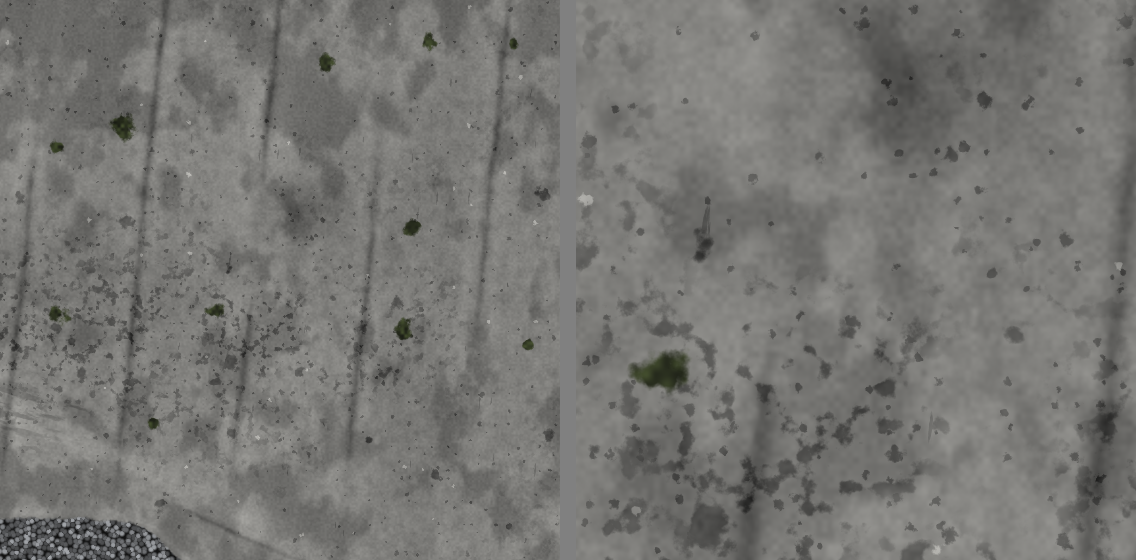
Left: the whole. Right: its middle third, enlarged.
This texture is drawn by a Shadertoy shader. Its source:

```glsl
// Bare grey ground seen from above: faint ruts, mottled stains, debris, weeds and a gravel corner.
#define SOIL_TINT vec3(1.005, 1.0, 0.975)
#define WEED_GREEN vec3(0.15, 0.18, 0.09)
#define BASE_TONE 0.503
#define STAIN_DEPTH 0.105
#define RUT_SPACING 0.205
#define RUT_SLANT 0.10
#define RUT_DEPTH 0.15
#define DEBRIS_DEPTH 0.17
#define GRAIN 0.05
#define GRAVEL_CELLS 125.0

float hash(vec2 p) {
    vec3 q = fract(p.xyx * 0.1031);
    q += dot(q, q.yzx + 33.33);
    return fract((q.x + q.y) * q.z);
}

float noise(vec2 p) {
    vec2 i = floor(p), f = fract(p);
    f = f * f * (3.0 - 2.0 * f);
    return mix(mix(hash(i), hash(i + vec2(1, 0)), f.x),
               mix(hash(i + vec2(0, 1)), hash(i + vec2(1, 1)), f.x), f.y);
}

float fbm(vec2 p) {
    float sum = 0.0, amp = 0.516;
    for (int i = 0; i < 5; i++) {
        sum += amp * noise(p);
        p = mat2(1.6, 1.2, -1.2, 1.6) * p + 7.3;
        amp *= 0.5;
    }
    return sum;
}

float bell(float x, float width) {
    return exp(-x * x / (width * width));
}

// Ragged blobs, at most one in each grid cell; radius is in cells.
float scatter(vec2 p, float cells, float chance, float radius, float seed) {
    vec2 q = p * cells + seed, id = floor(q);
    vec2 centre = 0.3 + 0.4 * vec2(hash(id + seed), hash(id + seed + 17.0));
    float size = radius * (0.45 + 0.55 * hash(id + 31.0));
    float d = length(q - id - centre) / size + 2.2 * (fbm(q * 1.2 / radius) - 0.5);
    return step(1.0 - chance, hash(id + 53.0)) * smoothstep(1.15, 0.55, d);
}

// Slanted wheel ruts: a broken dark groove between pale shoulders.
float ruts(vec2 p) {
    float u = (p.x - RUT_SLANT * (p.y - 0.5) - 0.04) / RUT_SPACING;
    float k = floor(u + 0.5);
    float d = (u - k) * RUT_SPACING + 0.006 * (noise(vec2(k * 9.0, p.y * 9.0)) - 0.5);
    float deep = mod(k, 3.0) == 1.0 ? 0.3 : 0.0;
    float worn = smoothstep(0.4, 0.75, noise(vec2(k * 5.3 + 2.0, p.y * 3.5)) + deep);
    worn *= smoothstep(0.1, 0.28, p.y);
    float groove = bell(d, 0.0065) * worn * (0.3 + 0.9 * fbm(p * vec2(90, 40)));
    float shoulder = bell(abs(d) - 0.022, 0.013) * (0.3 + 0.7 * noise(vec2(k * 3.7, p.y * 4.0)));
    return 0.035 * shoulder - RUT_DEPTH * groove;
}

// Packed stones: brightness per stone, dark in the gaps.
vec3 gravel(vec2 p) {
    vec2 q = p * GRAVEL_CELLS, id = floor(q), stone = id;
    float nearest = 9.0;
    for (int y = -1; y <= 1; y++)
    for (int x = -1; x <= 1; x++) {
        vec2 c = id + vec2(x, y);
        float d = length(q - c - vec2(hash(c), hash(c + 41.0)));
        if (d < nearest) { nearest = d; stone = c; }
    }
    float h = hash(stone + 11.0);
    float tone = mix(0.23, 0.60, h * h) * smoothstep(0.95, 0.25, nearest);
    return tone * vec3(0.98, 1.0, 1.03) + 0.07;
}

void mainImage(out vec4 fragColor, in vec2 fragCoord) {
    vec2 p = fragCoord / min(iResolution.x, iResolution.y);
    float broad = fbm(p * 4.0 + 3.0), fine = fbm(p * 70.0);

    // Soil: broad shading, slanted streaks and fine grain
    float tone = BASE_TONE + 0.14 * (broad - 0.5) + 0.09 * (fine - 0.5);
    vec2 along = vec2(p.x - RUT_SLANT * p.y, p.y);
    tone += 0.04 * (fbm(along * vec2(45, 6)) - 0.5);
    tone += GRAIN * (noise(p * 270.0) - 0.5);

    // Mottled stains, thickest at the upper left, and one soft smudge
    float upper = smoothstep(0.58, 0.92, p.y) * (1.0 - 0.65 * p.x);
    float stain = fbm(p * vec2(20, 15)) + 0.35 * (broad - 0.5) + 0.17 * upper;
    tone -= STAIN_DEPTH * smoothstep(0.5, 0.74, stain) * (0.5 + fine);
    vec2 smudge = (p - vec2(0.55, 0.625)) / vec2(0.07, 0.05);
    tone -= 0.12 * exp(-dot(smudge, smudge)) * (0.4 + broad);
    tone += ruts(p);

    // Pale bank crossing the lower left, with a thin dark crease
    float bank = p.y + 0.45 * p.x - 0.24 + 0.02 * (broad - 0.5);
    float bankEnd = smoothstep(0.65, 0.4, p.x);
    tone += 0.055 * bell(bank - 0.035, 0.035) * bankEnd * (0.4 + fbm(vec2(bank * 60.0, p.x * 5.0)));
    tone -= 0.12 * bell(bank, 0.005) * bankEnd * smoothstep(0.31, 0.36, p.x) * (0.3 + fine);

    // Debris: crumbs in patches, specks, tufts and short scratches
    float belt = bell(p.y - 0.4, 0.17) * smoothstep(1.0, 0.5, p.x);
    float patches = smoothstep(0.42, 0.65, fbm(p * 9.0 + 20.0) + 0.12 * belt);
    float crumbs = smoothstep(0.56, 0.72, fbm(p * 85.0 + 9.0)) * patches * (0.25 + 0.75 * belt);
    float specks = scatter(p, 72.0, 0.10 + 0.14 * belt, 0.22, 5.0);
    specks = max(specks, scatter(p, 39.0, 0.09 + 0.12 * belt, 0.19, 23.0));
    float tufts = scatter(p, 16.0, 0.04 + 0.14 * bell(p.y - 0.33, 0.13), 0.2, 61.0);
    float scratches = scatter(along * vec2(1.0, 0.16), 55.0, 0.07, 0.11, 87.0);
    vec2 brush = (p - vec2(0.06, 0.265)) / vec2(0.12, 0.05);
    float twigs = smoothstep(0.5, 0.68, fbm((p + vec2(0, 0.25 * p.x)) * vec2(22, 75)));
    twigs *= exp(-dot(brush, brush));
    float debris = max(max(crumbs, specks * 0.85), max(tufts, max(scratches * 0.5, twigs * 0.8)));
    tone -= DEBRIS_DEPTH * debris * (0.6 + 0.8 * fine);
    tone += 0.17 * scatter(p, 34.0, 0.025, 0.14, 131.0);
    vec3 color = tone * SOIL_TINT;

    // Small green weeds
    float weeds = scatter(p, 6.0, 0.22, 0.11, 211.0);
    color = mix(color, WEED_GREEN * (0.4 + 1.2 * noise(p * 160.0)), 0.88 * weeds);

    // Gravel corner with an uneven pale rim
    float edge = min(0.07, 0.9 * (0.32 - p.x)) - p.y + 0.025 * (fbm(p * 28.0) - 0.5);
    color += 0.05 * bell(edge + 0.012, 0.012);
    color = mix(color, gravel(p), smoothstep(-0.003, 0.004, edge));

    fragColor = vec4(clamp(color, 0.0, 1.0), 1.0);
}
```
